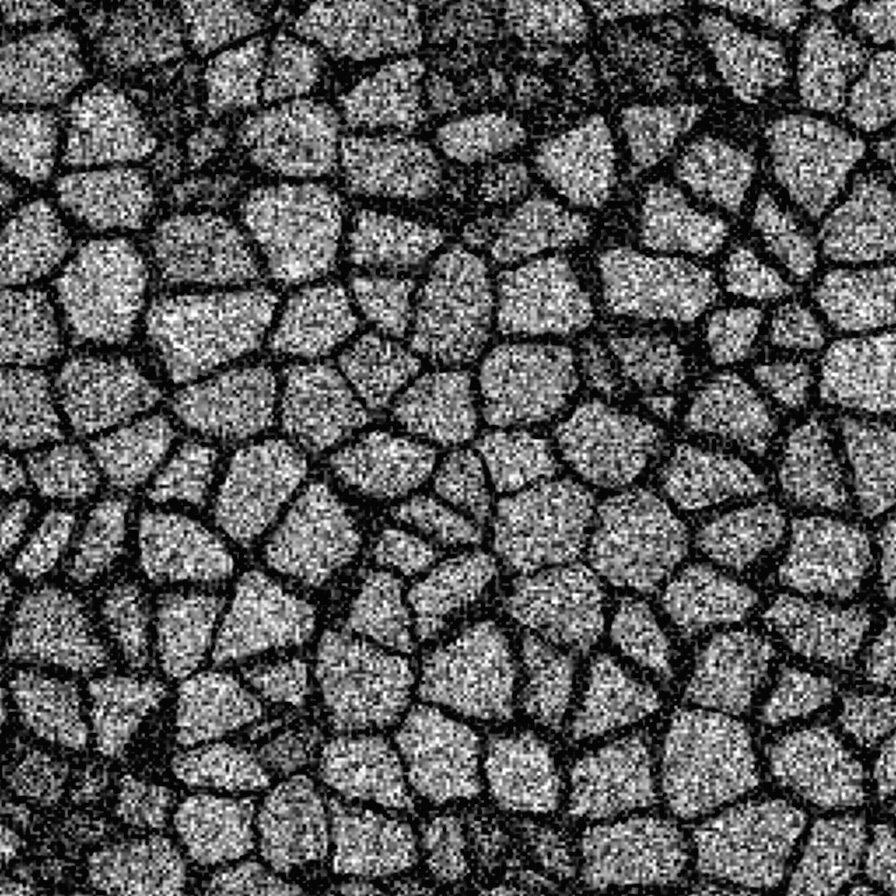
This texture is drawn by a Shadertoy shader. Its source:

```glsl
// Crushed grey gravel on a black bed, covered with coarse monochrome grain.
// Two layers of shrunken Voronoi polygons make the stones; the lower, dimmer
// layer shows where the upper one has holes. Value noise supplies the grain.

const vec2  STONES_ACROSS = vec2(10.5, 11.5); // cells per canvas width, height
const float JITTER        = 0.86;  // irregularity of the stone centres
const float CORNER_SHARP  = 30.0;  // higher gives more angular stones
const vec2  GAP_RANGE     = vec2(0.03, 0.115); // half gap, in cells
const vec2  CHIP_RANGE    = vec2(0.28, 0.85);  // distance of the chipped side
const float HOLE_SHARE    = 0.11;  // upper stones that are missing
const float EDGE_SOFT     = 0.035; // in cells
const float EDGE_ROUGH    = 0.07;  // wobble of outlines, in cells
const vec2  STONE_TONE    = vec2(0.46, 0.59);
const vec2  BURIED_TONE   = vec2(0.26, 0.44);
const float BED_TONE      = 0.05;
const float GRAIN_CELLS   = 256.0; // grains per canvas width
const float STONE_GRAIN   = 0.62;
const float BED_GRAIN     = 0.48;

// Three random values from an integer lattice point and a layer number.
vec3 hash3(vec2 cell, int layer) {
    uvec3 v = uvec3(ivec3(ivec2(floor(cell)) + 1024, layer));
    v = v * 1664525u + 1013904223u;
    v.x += v.y * v.z; v.y += v.z * v.x; v.z += v.x * v.y;
    v ^= v >> 16u;
    v.x += v.y * v.z; v.y += v.z * v.x; v.z += v.x * v.y;
    return vec3(v >> 8u) / 16777216.0;
}

// Roughly bell-shaped random value in -1..1.
float bell(vec2 cell, int layer) {
    vec3 h = hash3(cell, layer);
    return h.x + h.y - 1.0;
}

float valueNoise(vec2 p, int layer) {
    vec2 i = floor(p), f = fract(p);
    f = f * f * (3.0 - 2.0 * f);
    float low  = mix(bell(i, layer), bell(i + vec2(1, 0), layer), f.x);
    float high = mix(bell(i + vec2(0, 1), layer), bell(i + vec2(1, 1), layer), f.x);
    return mix(low, high, f.y);
}

vec2 centreOf(vec2 cell, int layer) {
    return cell + 0.5 + JITTER * (hash3(cell, layer).xy - 0.5);
}

// Returns distance to the cell border, distance inside the stone, and cell id.
vec4 stoneLayer(vec2 p, int layer) {
    vec2 base = floor(p), nearest = base, toNearest = vec2(0);
    float best = 1e3;
    for (int y = -1; y <= 1; y++)
    for (int x = -1; x <= 1; x++) {
        vec2 cell = base + vec2(x, y);
        vec2 r = centreOf(cell, layer) - p;
        if (dot(r, r) < best) { best = dot(r, r); nearest = cell; toNearest = r; }
    }
    // Soft minimum of the distances to all bisectors rounds the corners.
    float sum = 0.0;
    for (int y = -2; y <= 2; y++)
    for (int x = -2; x <= 2; x++) {
        vec2 r = centreOf(nearest + vec2(x, y), layer) - p;
        vec2 across = r - toNearest;
        if (dot(across, across) > 1e-5)
            sum += exp(-CORNER_SHARP * dot(0.5 * (r + toNearest), normalize(across)));
    }
    float border = -log(sum) / CORNER_SHARP;

    // Each stone has its own gap and one side chipped off.
    vec3 h = hash3(nearest, layer + 10);
    float angle = 6.2832 * h.x;
    float chip = mix(CHIP_RANGE.x, CHIP_RANGE.y, h.y)
               + dot(toNearest, vec2(cos(angle), sin(angle)));
    float inside = min(border - mix(GAP_RANGE.x, GAP_RANGE.y, h.z), chip);
    return vec4(border, inside, nearest);
}

float coverage(float inside) {
    return smoothstep(-EDGE_SOFT, EDGE_SOFT, inside);
}

// Flat tone of a stone, a little darker towards its rim.
float stoneTone(vec4 stone, vec2 range, int layer) {
    float tone = mix(range.x, range.y, hash3(stone.zw, layer).x);
    return tone * mix(0.84, 1.0, smoothstep(0.0, 0.16, stone.y));
}

void mainImage(out vec4 fragColor, in vec2 fragCoord) {
    vec2 uv = fragCoord / iResolution.xy;
    vec2 p = uv * STONES_ACROSS;

    // Broad bending varies stone directions, fine bending roughens outlines.
    p += 0.30 * vec2(valueNoise(p * 0.6, 1), valueNoise(p * 0.6, 2));
    p += EDGE_ROUGH * vec2(valueNoise(p * 5.0, 3), valueNoise(p * 5.0, 4));

    vec4 upper = stoneLayer(p, 5);
    vec4 lower = stoneLayer(p * 1.15 + 31.7, 6);
    float present = step(HOLE_SHARE, hash3(upper.zw, 25).y);

    // Buried stones fade into the shade of the upper ones.
    float open = (1.0 - present) * smoothstep(0.0, 0.14, upper.x);
    float buried = coverage(lower.y) * open;
    float top = coverage(upper.y) * present;

    float tone = mix(BED_TONE, stoneTone(lower, BURIED_TONE, 26), buried);
    tone = mix(tone, stoneTone(upper, STONE_TONE, 27), top);
    float solid = max(top, buried);
    tone += 0.07 * solid * valueNoise(uv * 48.0, 7);

    float grain = valueNoise(uv * GRAIN_CELLS, 8);
    tone += grain * mix(BED_GRAIN, STONE_GRAIN, solid);
    fragColor = vec4(vec3(clamp(tone, 0.02, 1.0)), 1.0);
}
```
